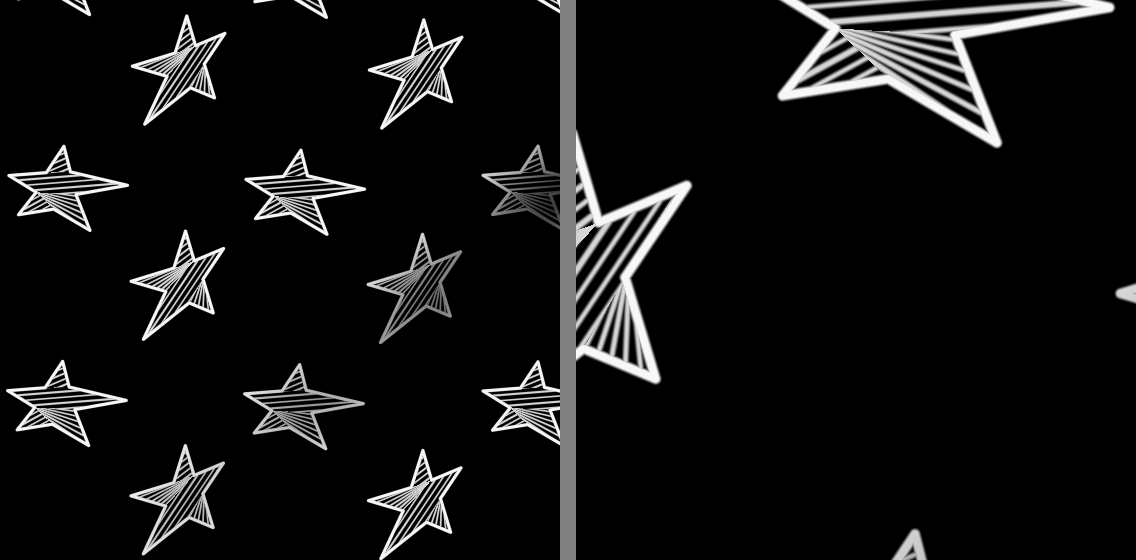
Left: the whole. Right: its middle third, enlarged.
This pattern is drawn by a three.js fragment shader. Its source:

```glsl
// Hand-drawn hatched stars in two alternating poses on black, with a soft diagonal shadow.
varying vec2 vUv;

float hash(vec2 p) {
  return fract(sin(dot(p, vec2(127.1, 311.7))) * 43758.5453);
}

float ink(float d, float halfWidth) {
  return 1.0 - smoothstep(halfWidth - 0.13, halfWidth + 0.13, d);
}

// Positive to the left of the line from a to b
float side(vec2 p, vec2 a, vec2 b) {
  return (b.x - a.x) * (p.y - a.y) - (b.y - a.y) * (p.x - a.x);
}

// Signed distance to a ten-cornered star
float starDistance(vec2 p, vec2 v[10]) {
  float d = 1e4;
  float s = 1.0;
  vec2 b = v[9];
  for (int i = 0; i < 10; i++) {
    vec2 a = v[i];
    vec2 e = b - a;
    vec2 w = p - a;
    d = min(d, length(w - e * clamp(dot(w, e) / dot(e, e), 0.0, 1.0)));
    bool above = p.y >= a.y;
    bool below = p.y < b.y;
    bool left = e.x * w.y > e.y * w.x;
    if ((above && below && left) || (!above && !below && !left)) s = -s;
    b = a;
  }
  return s * d;
}

// Pen strokes of slightly uneven weight
float strokes(float u, float gap) {
  return ink(abs(fract(u) - 0.5) * gap, 0.14 + 0.07 * hash(vec2(floor(u), 3.0)));
}

float parallel(vec2 p, float angle, float gap) {
  return strokes(dot(p, vec2(-sin(angle), cos(angle))) / gap, gap);
}

float fan(vec2 p, vec2 origin, float stepAngle) {
  vec2 r = p - origin;
  return strokes(atan(r.y, r.x) / stepAngle, stepAngle * length(r));
}

float drawStar(float d, float hatch) {
  return max(ink(abs(d), 0.29), 0.86 * hatch * ink(d, 0.0));
}

float tiltedStar(vec2 p) {
  vec2 v[10];
  v[0] = vec2(1.3, 9.6);    v[1] = vec2(2.86, 4.3);
  v[2] = vec2(8.1, 6.5);    v[3] = vec2(4.43, 1.04);
  v[4] = vec2(6.25, -5.0);  v[5] = vec2(1.95, -3.2);
  v[6] = vec2(-6.2, -9.7);  v[7] = vec2(-2.21, -1.17);
  v[8] = vec2(-8.4, 0.65);  v[9] = vec2(-0.78, 2.99);

  float hatch = parallel(p, 0.98, 0.92);
  if (side(p, v[9], v[1]) > 0.0) hatch = parallel(p, 0.65, 0.9);
  else if (side(p, v[7], v[1]) > 0.0) hatch = fan(p, v[1], 0.085);
  else if (side(p, v[5], v[3]) < 0.0) hatch = fan(p, vec2(4.7, 2.2), 0.14);
  return drawStar(starDistance(p, v), hatch);
}

float levelStar(vec2 p) {
  vec2 v[10];
  v[0] = vec2(0.0, 6.9);     v[1] = vec2(1.17, 2.34);
  v[2] = vec2(11.35, -0.05); v[3] = vec2(2.15, -1.69);
  v[4] = vec2(4.65, -8.1);   v[5] = vec2(-1.82, -4.3);
  v[6] = vec2(-8.1, -5.3);   v[7] = vec2(-4.95, -1.3);
  v[8] = vec2(-9.8, 1.69);   v[9] = vec2(-3.13, 2.21);

  float hatch = parallel(p, 0.08, 1.0);
  if (side(p, v[9], v[1]) > 0.0) hatch = parallel(p, 0.4, 0.95);
  else if (side(p, v[7], v[3]) < 0.0) {
    hatch = side(p, v[7], v[5]) > 0.0
      ? fan(p, vec2(-6.5, -0.8), 0.09)
      : parallel(p, 0.5, 0.8);
  }
  return drawStar(starDistance(p, v), hatch);
}

// Position relative to the nearest star, with odd columns lower and a slight jitter
vec2 starCell(vec2 p, vec2 first) {
  vec2 period = vec2(42.4, 38.45);
  vec2 id = floor((p - first) / period + 0.5);
  vec2 q = p - first - id * period;
  q.y += 0.65 * mod(id.x, 2.0);
  return q + 0.3 * (vec2(hash(id), hash(id + 7.0)) - 0.5);
}

void main() {
  vec2 p = vUv * 100.0; // percent of the canvas
  float star = max(tiltedStar(starCell(p, vec2(31.9, 87.63))),
                   levelStar(starCell(p, vec2(11.26, 67.06))));

  // Diagonal shadow, deepening to the right
  float across = (dot(vec2(vUv.x, 1.0 - vUv.y), vec2(0.64, 0.77)) - 0.91) / 0.1;
  float shade = 1.0 - (0.05 + 0.7 * vUv.x * vUv.x) * exp(-across * across);

  gl_FragColor = vec4(vec3(0.97 * star * shade), 1.0);
}
```
